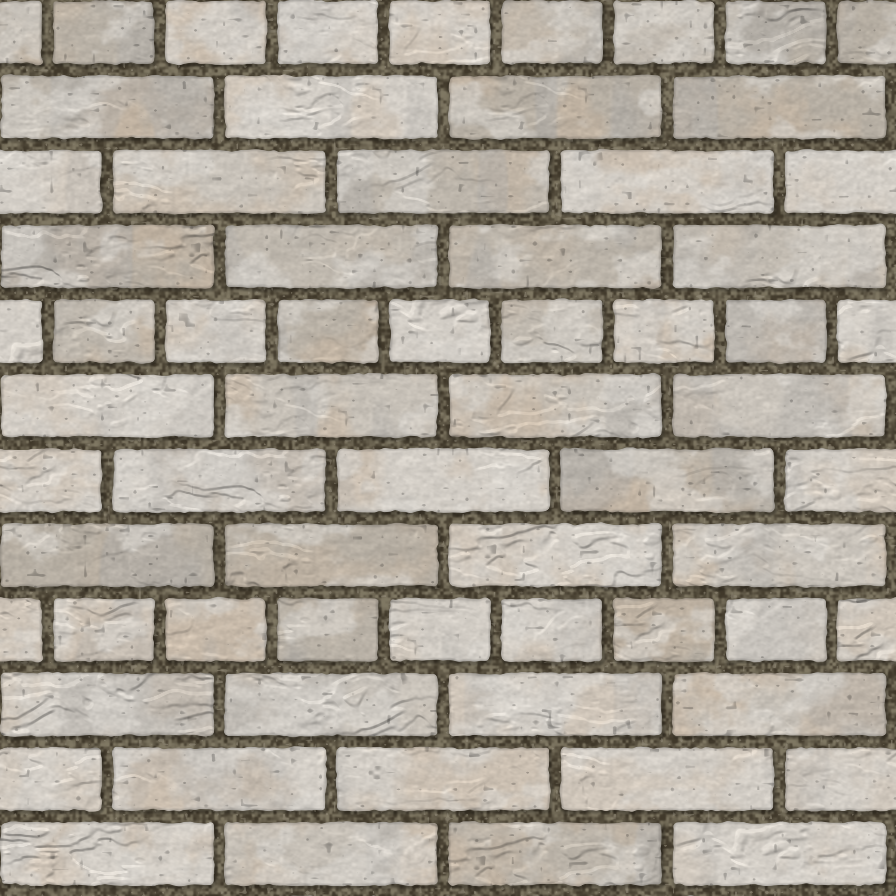
This texture is drawn by a WebGL 1 fragment shader. Its source:

```glsl
precision highp float;
uniform vec2 u_resolution;

float hash(vec2 p) {
  vec3 q = fract(p.xyx * 0.1031);
  q += dot(q, q.yzx + 33.33);
  return fract((q.x + q.y) * q.z);
}

// Value noise that wraps over the unit square; period holds whole numbers
float noise(vec2 uv, vec2 period) {
  vec2 p = uv * period;
  vec2 i = floor(p);
  vec2 f = fract(p);
  f = f * f * (3.0 - 2.0 * f);
  vec2 a = floor(mod(i + 0.5, period)) + period.yx;
  vec2 b = floor(mod(i + 1.5, period)) + period.yx;
  return mix(mix(hash(a), hash(vec2(b.x, a.y)), f.x),
             mix(hash(vec2(a.x, b.y)), hash(b), f.x), f.y);
}

float fbm(vec2 uv, vec2 period) {
  float sum = 0.0;
  float gain = 0.53;
  for (int i = 0; i < 4; i++) {
    sum += gain * noise(uv, period);
    period *= 2.0;
    gain *= 0.5;
  }
  return sum;
}

// Split stone: broken ledges over fine grain
float relief(vec2 uv, float roughness) {
  vec2 warped = uv + 0.02 * vec2(0.6, 1.0) * (noise(uv, vec2(23.0, 31.0)) - 0.5);
  float layers = 5.0 * fbm(warped, vec2(13.0, 29.0));
  float ledges = floor(layers) + smoothstep(0.72, 1.0, fract(layers));
  return ledges * roughness + 0.75 * fbm(uv, vec2(50.0, 80.0));
}

float roundedBox(vec2 p, vec2 halfSize, float radius) {
  vec2 q = abs(p) - halfSize + radius;
  return length(max(q, 0.0)) + min(max(q.x, q.y), 0.0) - radius;
}

vec3 mortarColor(vec2 uv) {
  float grain = 0.6 * noise(uv, vec2(290.0)) + 0.4 * noise(uv, vec2(150.0));
  vec3 color = mix(vec3(0.25, 0.22, 0.165), vec3(0.50, 0.47, 0.39), smoothstep(0.12, 0.88, grain));
  float sand = smoothstep(0.8, 0.95, noise(uv + 0.37, vec2(230.0)));
  return mix(color, vec3(0.57, 0.54, 0.47), 0.6 * sand);
}

vec3 brickColor(vec2 uv, vec2 id) {
  float tone = hash(id + 17.3);
  float warmth = hash(id + 41.7);
  vec2 st = uv + vec2(hash(id + 3.1), hash(id + 8.9));

  // Clay tone, beige stains, grey bands and pale limewash
  vec3 color = mix(vec3(0.71, 0.68, 0.635), vec3(0.825, 0.805, 0.775), smoothstep(0.0, 0.65, tone));
  float stain = smoothstep(0.4, 0.68, fbm(st, vec2(17.0, 15.0)));
  color = mix(color, vec3(0.77, 0.70, 0.62), stain * (0.2 + 0.45 * warmth));
  float band = smoothstep(0.55, 0.68, noise(st + 0.2, vec2(25.0, 7.0)));
  color = mix(color, vec3(0.68, 0.67, 0.655), band * 0.5 * (1.0 - 0.6 * tone));
  float wash = smoothstep(0.5, 0.64, fbm(st + 0.6, vec2(19.0, 23.0)));
  color = mix(color, vec3(0.84, 0.825, 0.80), 0.6 * wash);

  // Light from the upper left picks out the ledges
  float patches = smoothstep(0.38, 0.75, noise(st + 0.4, vec2(11.0, 19.0)));
  float roughness = patches * (0.3 + 0.7 * hash(id + 29.0));
  float slope = relief(st, roughness) - relief(st + vec2(-0.0012, 0.0026), roughness);
  color *= 1.0 + clamp(slope * 0.32, -0.38, 0.10);

  // Fine grain and pits
  color *= 0.965 + 0.07 * noise(st, vec2(260.0));
  float pit = smoothstep(0.86, 0.98, noise(st + 0.1, vec2(125.0, 160.0)));
  return color * (1.0 - 0.22 * pit);
}

void main() {
  vec2 uv = gl_FragCoord.xy / u_resolution;

  // Courses: three of stretchers, then one of headers
  float y = uv.y * 12.0 - 0.066;
  float row = mod(floor(y), 12.0);
  float course = mod(row, 4.0);
  float header = step(2.5, course);
  float shifted = 1.0 - step(0.5, abs(course - 1.0));
  float count = mix(4.0, 8.0, header);
  float x = uv.x * count + 0.021 + 0.5 * shifted + 0.552 * header;
  vec2 id = vec2(mod(floor(x), count), row);

  // Distance to the brick edge, measured in course heights
  vec2 cell = vec2(12.0 / count, 1.0);
  vec2 p = (fract(vec2(x, y)) - 0.5) * cell;
  float wobble = 0.032 * (noise(uv, vec2(70.0)) - 0.5) + 0.02 * (noise(uv, vec2(170.0)) - 0.5);
  vec2 halfSize = cell * 0.5 - vec2(0.077, 0.081);
  float edge = roundedBox(p, halfSize, 0.055) + wobble;
  float pixel = 12.0 / u_resolution.y;

  // Shade the joint beside the brick and the worn rim
  float shadow = roundedBox(p - vec2(0.015, -0.025), halfSize, 0.055) + wobble;
  vec3 mortar = mortarColor(uv) * mix(0.74, 1.0, smoothstep(-0.01, 0.05, shadow));
  vec3 brick = brickColor(uv, id) * mix(0.84, 1.0, smoothstep(0.0, 0.045, -edge));
  float coverage = 1.0 - smoothstep(-0.6 * pixel, 0.6 * pixel, edge);
  gl_FragColor = vec4(mix(mortar, brick, coverage), 1.0);
}
```
